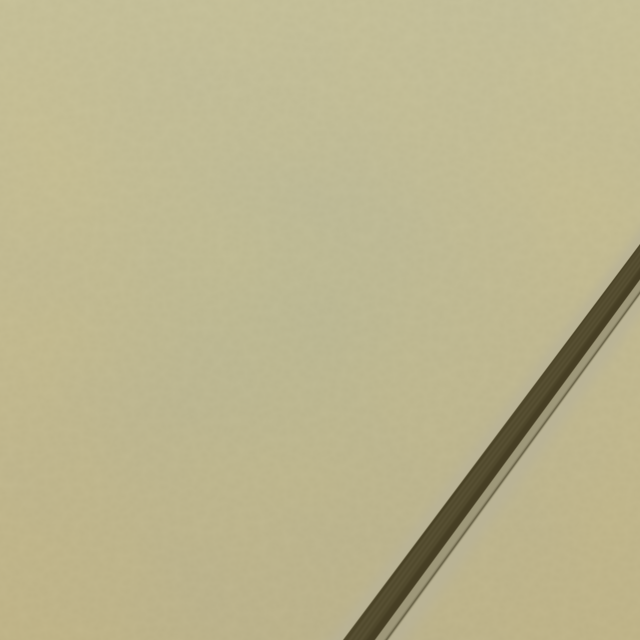
This texture is drawn by a WebGL 1 fragment shader. Its source:

```glsl
precision highp float;
// Draws a softly mottled cream panel crossed by a dark diagonal groove with pale lips.

uniform vec2 u_resolution;

const vec2 GROOVE_START = vec2(0.536, 0.0);
const vec2 GROOVE_DIR = vec2(0.6, 0.8);
const float GROOVE_LENGTH = 0.773;

vec2 hash2(vec2 cell) {
  vec2 q = vec2(dot(cell, vec2(127.1, 311.7)), dot(cell, vec2(269.5, 183.3)));
  return fract(sin(q) * 4375.85);
}

// Distance to the nearest scattered feature point
float cellular(vec2 p) {
  vec2 cell = floor(p);
  vec2 local = fract(p);
  float nearest = 2.0;
  for (int y = -1; y <= 1; y++) {
    for (int x = -1; x <= 1; x++) {
      vec2 offset = vec2(float(x), float(y));
      vec2 delta = offset + hash2(cell + offset) - local;
      nearest = min(nearest, dot(delta, delta));
    }
  }
  return sqrt(nearest);
}

// Broad, smooth variation from rotated sine layers
float layeredSines(vec2 p) {
  float sum = 0.0;
  float weight = 0.5;
  for (int i = 0; i < 4; i++) {
    sum += weight * sin(p.x + 1.3 * sin(p.y)) * cos(p.y * 0.9 + 0.7);
    p = mat2(0.8, 0.6, -0.6, 0.8) * p * 1.9 + 1.7;
    weight *= 0.55;
  }
  return sum;
}

float band(float x, float lo, float hi, float blur) {
  return smoothstep(lo - blur, lo + blur, x) * (1.0 - smoothstep(hi - blur, hi + blur, x));
}

float bump(float x, float center, float width) {
  float d = (x - center) / width;
  return exp(-d * d);
}

// Panel: vertical gradient, warm sides and faint grain
vec3 panelColor(vec2 p) {
  vec3 color = mix(vec3(0.737, 0.700, 0.544), vec3(0.768, 0.748, 0.598), p.y);
  float warmth = bump(p.x, 0.0, 0.22) + 0.7 * bump(p.x, 1.0, 0.25);
  color += vec3(0.014, 0.005, -0.012) * warmth * (1.0 - 0.5 * p.y);
  float green = exp(-12.0 * dot(p - vec2(0.45, 0.5), p - vec2(0.45, 0.5)));
  color += vec3(-0.012, 0.0, 0.004) * green;
  color += vec3(0.008, 0.005, -0.004) * layeredSines(p * 9.0);
  float grain = cellular(p * vec2(58.0, 70.0)) - 0.5;
  float fine = cellular(p * 125.0 + 8.0) - 0.5;
  return color + 0.012 * grain + 0.006 * fine;
}

// Groove: shaded floor, darker far wall, pale lip and hairline shadow
vec3 addGroove(vec3 color, float across, float along, float blur) {
  float halo = bump(across, -0.004, 0.016) + bump(across, 0.064, 0.020);
  color = mix(color, vec3(0.725, 0.700, 0.590), min(halo, 1.0) * 0.8);

  float lip = band(across, 0.038, 0.053, blur);
  color = mix(color, vec3(0.600, 0.575, 0.460), lip * 0.85);

  float hairline = bump(across, 0.0545, 0.0014 + 0.5 * blur);
  color = mix(color, vec3(0.350, 0.325, 0.220), hairline * 0.8);

  float streak = sin(across * 900.0 + 2.0 * sin(along * 7.0));
  vec3 floorColor = vec3(0.330, 0.300, 0.188) + 0.012 * streak;
  float wall = smoothstep(0.024, 0.032, across);
  floorColor = mix(floorColor, vec3(0.275, 0.245, 0.140), wall);
  floorColor -= 0.035 * bump(across, 0.002, 0.003);
  return mix(color, floorColor, band(across, 0.0, 0.040, blur));
}

void main() {
  vec2 p = gl_FragCoord.xy / u_resolution;
  float pixel = 1.0 / min(u_resolution.x, u_resolution.y);

  // Groove coordinates, narrowing toward the upper right
  vec2 fromStart = p - GROOVE_START;
  float along = dot(fromStart, GROOVE_DIR);
  float taper = mix(1.0, 0.82, clamp(along / GROOVE_LENGTH, 0.0, 1.0));
  float across = dot(fromStart, vec2(GROOVE_DIR.y, -GROOVE_DIR.x)) / taper;

  vec3 color = addGroove(panelColor(p), across, along, max(0.0016, pixel));
  gl_FragColor = vec4(clamp(color, 0.0, 1.0), 1.0);
}
```
